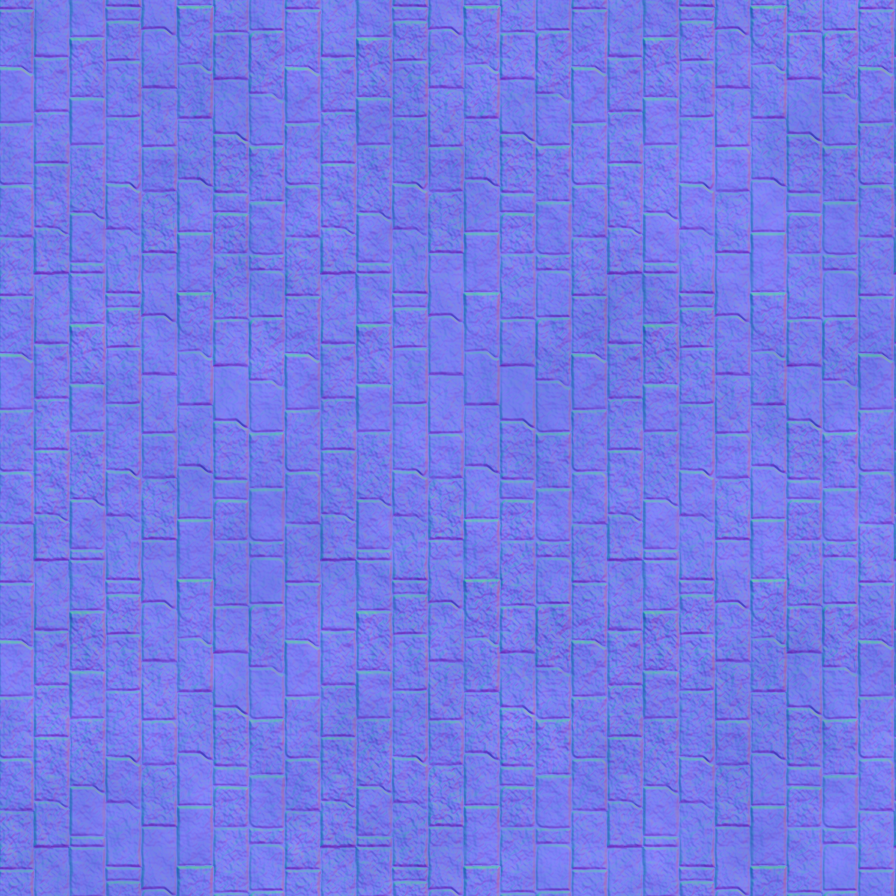
Give the GLSL for this texture map, as a Shadertoy shader.

```glsl
// Tangent-space normal map of rough stone bricks laid in staggered vertical columns.

float hash(vec2 p) {
    vec3 q = fract(vec3(p.xyx) * vec3(0.1031, 0.103, 0.0973));
    q += dot(q, q.yzx + 33.33);
    return fract((q.x + q.y) * q.z);
}

float cornerSlope(vec2 cell, vec2 offset, float period) {
    float angle = 6.2832 * hash(mod(cell, period) + 3.7);
    return dot(vec2(cos(angle), sin(angle)), offset);
}

// Gradient noise that repeats after a whole number of cells
float noise(vec2 p, float period) {
    vec2 i = floor(p), f = p - i;
    vec2 u = f * f * f * (f * (f * 6.0 - 15.0) + 10.0);
    vec2 e = vec2(1, 0);
    float low = mix(cornerSlope(i, f, period), cornerSlope(i + e, f - e, period), u.x);
    float high = mix(cornerSlope(i + e.yx, f - e.yx, period), cornerSlope(i + 1.0, f - 1.0, period), u.x);
    return mix(low, high, u.y);
}

// Lower and upper end of a joint; some joints drop at one end, a few hold a thin filler brick
vec2 joint(float column, float row, float across) {
    vec2 id = vec2(column, mod(row, 5.0));
    float centre = row + 0.28 * (hash(id + 11.3) - 0.5);
    float end = hash(id + 97.0) > 0.3 ? across : 1.0 - across;
    centre -= step(0.75, hash(id * 2.3 + 83.0)) * 0.11 * smoothstep(0.62, 0.92, end);
    float halfGap = hash(id * 3.1 + 47.0) > 0.89 ? 0.07 + 0.11 * hash(id + 71.0) : 0.0;
    return centre + vec2(-halfGap, halfGap);
}

// Surface height; one unit is a column width and the layout repeats every 8 units
float height(vec2 p) {
    const float stagger[8] = float[8](0.37, 0.75, 0.98, 0.52, 0.15, 0.60, 0.17, 0.97);
    vec2 w = p + 0.03 * vec2(noise(p * 2.0, 16.0), noise(p * 2.0 + 7.5, 16.0));
    float column = mod(floor(w.x), 8.0);
    float across = fract(w.x);
    float along = w.y / 1.6 - stagger[int(column)];

    // Find the brick between its two neighbouring joints
    float row = round(along);
    vec2 gap = joint(column, row, across);
    vec2 span = gap;
    float brickRow = row + 0.5;
    if (along < gap.x) {
        span = vec2(joint(column, row - 1.0, across).y, gap.x);
        brickRow = row - 1.0;
    } else if (along > gap.y) {
        span = vec2(gap.y, joint(column, row + 1.0, across).x);
        brickRow = row;
    }
    vec2 id = vec2(column, mod(brickRow, 5.0));

    // Distance to the rim, with rounded and sometimes chipped corners
    vec2 side = vec2(min(across, 1.0 - across), 1.6 * min(along - span.x, span.y - along));
    vec2 corner = vec2(step(0.5, across), step(0.5 * (span.x + span.y), along));
    float radius = hash(id * 7.3 + corner * 3.7 + 19.0) > 0.9 ? 0.2 : 0.06;
    radius = min(radius, 0.6 * (span.y - span.x));
    vec2 a = radius - side;
    float rim = radius - length(max(a, 0.0)) - min(max(a.x, a.y), 0.0);

    // Each brick has its own tilt and roughness, with broad patches on top
    float rough = 0.65 + 0.6 * hash(id + 5.9) + 0.6 * noise(p * 0.17 + 2.3, 64.0);
    vec2 tilt = vec2(hash(id + 23.0), hash(id + 31.0)) - 0.5;
    float face = dot(tilt, vec2(across, 1.6 * (along - span.x)) - 0.5) * 0.05;
    face += 0.026 * rough * noise(p * 2.5, 20.0);
    face += 0.013 * rough * noise(p * 6.0 + 3.1, 48.0);
    face += 0.012 * rough * noise(p * 12.0, 96.0);
    return smoothstep(0.0, 0.08, rim) * (0.025 + 0.6 * face) + 0.4 * face;
}

vec3 normalColour(vec2 p) {
    vec2 e = vec2(0.03, 0);
    vec2 slope = vec2(height(p - e) - height(p + e), height(p - e.yx) - height(p + e.yx)) / (2.0 * e.x);
    vec2 n = slope * inversesqrt(1.0 + dot(slope, slope));
    return vec3(0.48 + 0.42 * n.x, 0.495 + 0.5 * n.y, 0.965) - vec3(0.15, 0.08, 0.42) * length(n);
}

void mainImage(out vec4 fragColor, in vec2 fragCoord) {
    // Average a 2 by 2 grid of samples; 25 columns span the canvas
    vec3 colour = vec3(0);
    vec2 p;
    for (int i = 0; i < 4; i++) {
        vec2 shift = vec2(i & 1, i >> 1) * 0.5 - 0.25;
        p = (fragCoord + shift) / iResolution.y * 25.0 + vec2(0.06, 0);
        colour += normalColour(p) * 0.25;
    }

    // Broad drift in tone, with finer blotches
    float drift = noise(p * 0.2 + 5.4, 64.0) + 0.6 * noise(p * 0.5, 64.0) + 0.7 * noise(p * 1.5, 64.0);
    fragColor = vec4(colour * (1.0 + vec3(0.11, 0.07, 0.05) * drift), 1.0);
}
```
